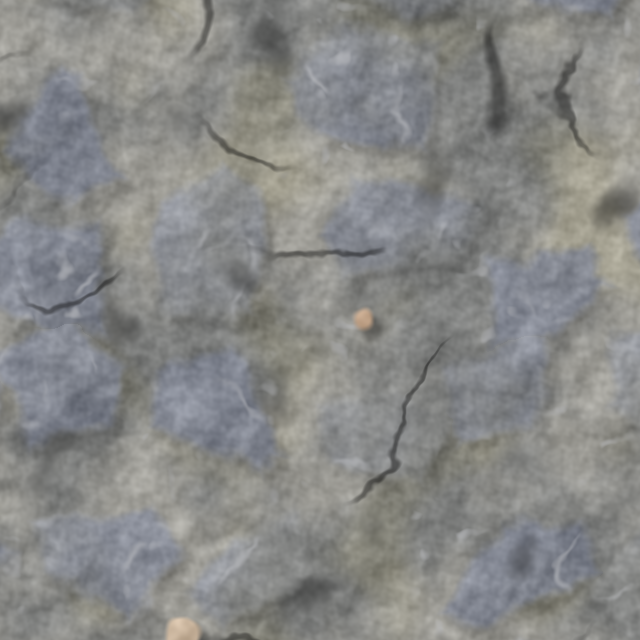
This texture is drawn by a WebGL 1 fragment shader. Its source:

```glsl
precision highp float;
// Weathered concrete: warm grey cement holding angular blue-grey stones.
// Gradient noise gives the mottling, relief, pits and cracks; jittered cells
// place the polygonal stones and the few round, warm pebbles.
uniform vec2 u_resolution;

float hash(vec2 p) {
  p = fract(p * vec2(0.1031, 0.1173) + 0.137);
  p += dot(p, p.yx + 33.33);
  return fract((p.x + p.y) * p.x);
}

vec2 gradient(vec2 cell) {
  float angle = 6.2832 * hash(cell + 7.0);
  return vec2(cos(angle), sin(angle));
}

float noise(vec2 p) {
  vec2 i = floor(p), f = p - i;
  vec2 s = f * f * f * (f * (f * 6.0 - 15.0) + 10.0);
  vec2 e = vec2(1.0, 0.0);
  float bottom = mix(dot(gradient(i), f), dot(gradient(i + e), f - e), s.x);
  float top = mix(dot(gradient(i + e.yx), f - e.yx), dot(gradient(i + 1.0), f - 1.0), s.x);
  return mix(bottom, top, s.y);
}

float fbm(vec2 p) {
  float sum = 0.0, amp = 1.0;
  for (int i = 0; i < 4; i++) {
    sum += amp * noise(p);
    p = mat2(1.6, 1.2, -1.2, 1.6) * p + 11.3;
    amp *= 0.55;
  }
  return sum;
}

// Nearest stone: x = signed distance, y = random id, z = slope towards the light.
vec3 stones(vec2 p) {
  const float scale = 4.2;
  p *= scale;
  vec3 nearest = vec3(1.0, 0.0, 0.0);
  for (int y = -1; y <= 1; y++) {
    for (int x = -1; x <= 1; x++) {
      vec2 cell = floor(p) + vec2(float(x), float(y));
      float id = hash(cell + 21.0);
      if (id > 0.72) continue;
      vec2 local = p - cell - 0.3 - 0.4 * vec2(hash(cell + 31.0), hash(cell + 43.0));
      float d = -1.0;
      for (int k = 0; k < 5; k++) {
        float side = float(k);
        float angle = 6.2832 * id * 5.0 + 1.2566 * side + 0.8 * hash(cell + 53.0 + side);
        float reach = mix(0.2, 0.46, hash(cell + 71.0 + side));
        d = max(d, dot(local, vec2(cos(angle), sin(angle))) - reach);
      }
      d /= scale;
      if (d < nearest.x) nearest = vec3(d, id, dot(local, vec2(-0.6, 0.8)));
    }
  }
  return nearest;
}

vec3 addPebble(vec3 color, vec2 p) {
  p = p * 4.0 + vec2(0.35, 0.6);
  vec2 cell = floor(p);
  float pick = hash(cell + 91.0);
  if (pick > 0.28) return color;
  vec2 local = p - cell - 0.35 - 0.3 * vec2(hash(cell + 5.0), hash(cell + 15.0));
  float radius = mix(0.06, 0.16, hash(cell + 25.0));
  float d = length(local * vec2(1.0, 1.1)) - radius + 0.03 * noise(p * 9.0);
  float shadow = length(local - vec2(0.05, -0.05)) - radius;
  color *= 1.0 - 0.35 * smoothstep(-0.05, 0.04, -shadow);
  vec3 skin = mix(vec3(0.72, 0.56, 0.44), vec3(0.80, 0.75, 0.67), hash(cell + 35.0));
  skin += 0.6 * dot(local, vec2(-0.6, 0.8)) + 0.1 * noise(p * 14.0);
  return mix(color, skin, smoothstep(-0.025, 0.02, -d));
}

void main() {
  vec2 p = gl_FragCoord.xy / u_resolution.y;
  vec2 warp = vec2(fbm(p * 9.0 + 3.0), fbm(p * 9.0 + 47.0));
  vec2 q = p + 0.022 * warp;

  // Cement, from dusty hollows to pale warm patches
  float broad = fbm(p * 3.5 + 17.0);
  float mottle = fbm(p * 15.0 + 29.0);
  vec3 color = mix(vec3(0.49, 0.495, 0.49), vec3(0.625, 0.62, 0.595), smoothstep(-0.4, 0.4, broad));
  color += vec3(0.02, 0.012, -0.025) * smoothstep(0.0, 0.4, noise(p * 6.0 + 61.0));

  // Stones with a soft shadow at the lower right
  vec3 stone = stones(q);
  float body = smoothstep(-0.012, 0.012, -stone.x);
  float shade = smoothstep(-0.015, 0.015, -stones(q + vec2(-0.016, 0.02)).x);
  color *= 1.0 - 0.15 * shade * (1.0 - body);
  float blue = smoothstep(0.05, 0.4, stone.y + 0.3 * broad);
  vec3 face = mix(vec3(0.535, 0.54, 0.535), vec3(0.50, 0.52, 0.575), blue);
  face += 0.1 * stone.z + 0.06 * broad;
  color = mix(color, face, 0.85 * body);

  // Mottling and relief lit from the upper left
  float relief = mottle - fbm((p + vec2(-0.006, 0.008)) * 15.0 + 29.0);
  color += 0.085 * mottle + 0.08 * relief + 0.05 * noise(p * 48.0) + 0.035 * noise(p * 95.0);

  // Pale veins and chalky flecks
  float vein = 1.0 - smoothstep(0.0, 0.07, abs(noise(q * 8.0 + 83.0)));
  vein *= body * smoothstep(0.0, 0.35, noise(p * 12.0 + 5.0));
  float fleck = smoothstep(0.3, 0.58, noise(q * 27.0 + 13.0));
  fleck *= smoothstep(-0.15, 0.3, noise(p * 5.0 + 37.0));
  color = mix(color, vec3(0.74, 0.745, 0.76), 0.5 * vein + 0.6 * fleck * (1.0 - 0.5 * vein));

  // Dark pits and broken hairline cracks
  float pit = smoothstep(0.32, 0.62, noise(q * 8.0 + 101.0) + 0.12 * mottle);
  float crack = 1.0 - smoothstep(0.004, 0.03, abs(noise(q * 3.3 + 9.0) + 0.04 * warp.x));
  crack *= smoothstep(0.08, 0.3, noise(p * 4.0 + 113.0));
  color *= (1.0 - 0.45 * pit) * (1.0 - 0.4 * crack);

  gl_FragColor = vec4(addPebble(color, p), 1.0);
}
```
